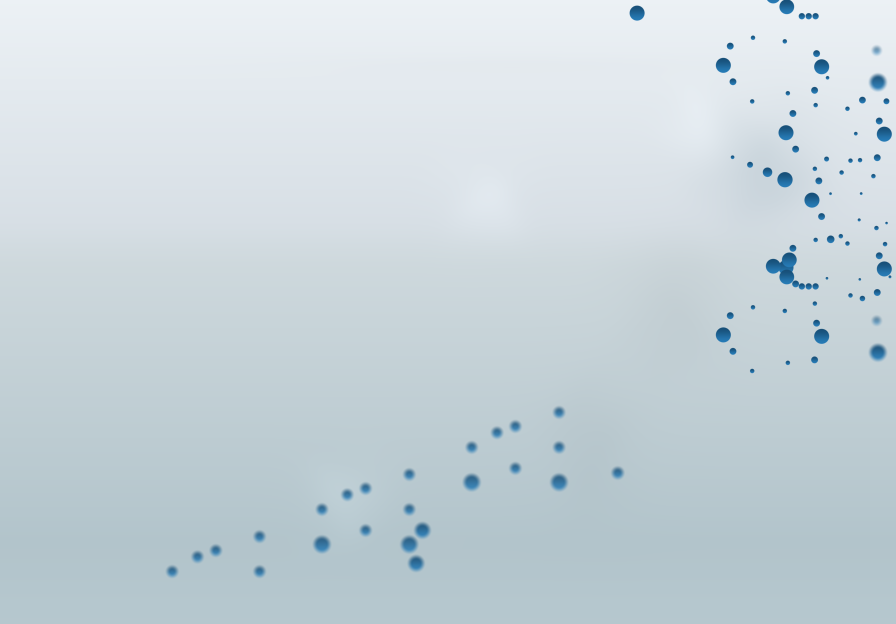
Give the GLSL for this background, as a WebGL 2 fragment shader.

```glsl
#version 300 es
precision highp float;
// Pale blue-grey mist with sharp blue drops at the right and blurred ones below.
uniform vec2 u_resolution;
out vec4 fragColor;

// Lengths are in canvas heights.
const float PI = 3.14159265;
const vec3 SKY_TOP = vec3(0.925, 0.945, 0.96);
const vec3 SKY_MID = vec3(0.845, 0.875, 0.9);
const vec3 SKY_LOW = vec3(0.81, 0.85, 0.867);
const vec3 SKY_BASE = vec3(0.7, 0.77, 0.797);
const vec3 DROP_DARK = vec3(0.09, 0.31, 0.47);
const vec3 DROP_LIGHT = vec3(0.15, 0.48, 0.71);
const vec2 SPRAY_START = vec2(1.236, 0.891);
const float SPRAY_BEND = 0.142;
const float SPRAY_STEP = 0.108;
const vec2 SPRAY_SIZE = vec2(0.084, 0.05);
const vec2 TRAIL_START = vec2(0.346, 0.084);
const vec2 TRAIL_STEP = vec2(0.24, 0.0995);
const vec2 TRAIL_SIZE = vec2(0.07, 0.056);
const float REPEAT_HEIGHT = 0.433;
const float BLUR = 0.005;
const float SPECK_CELL = 0.045;

vec2 hash2(vec2 cell) {
    vec3 h = fract(cell.xyx * vec3(0.1031, 0.103, 0.0973));
    h += dot(h, h.yzx + 33.33);
    return fract((h.xx + h.yz) * h.zy);
}

float haze(vec2 p, vec2 centre, vec2 size) {
    vec2 q = (p - centre) / size;
    return exp(-dot(q, q));
}

// Shaded disc, darker at its top.
void drop(inout vec3 colour, vec2 p, vec2 centre, float radius, float soft, float strength) {
    vec2 q = p - centre;
    float edge = max(soft, 0.7 / u_resolution.y);
    float cover = 1.0 - smoothstep(-edge, edge, length(q) - radius);
    vec3 tint = mix(DROP_LIGHT, DROP_DARK, smoothstep(-1.0, 1.0, q.y / radius));
    colour = mix(colour, tint, cover * strength);
}

vec3 background(vec2 p) {
    vec3 c = mix(SKY_BASE, SKY_LOW, clamp((p.y - 0.14) / 0.45, 0.0, 1.0));
    c = mix(c, SKY_MID, smoothstep(0.57, 0.66, p.y));
    c = mix(c, SKY_TOP, clamp((p.y - 0.65) / 0.35, 0.0, 1.0));
    c += 0.012 * smoothstep(0.12, 0.0, p.y);

    // Broad light and dark patches of mist.
    vec2 w = p + 0.008 * sin(p.yx * 37.0 + 2.0 * sin(p * 23.0));
    c += 0.03 * haze(w, vec2(0.775, 0.675), vec2(0.055, 0.06));
    c += 0.025 * haze(w, vec2(1.12, 0.8), vec2(0.05, 0.05));
    c += 0.03 * haze(w, vec2(0.555, 0.2), vec2(0.06, 0.06));
    c -= vec3(0.07, 0.055, 0.05) * haze(w, vec2(1.225, 0.73), vec2(0.085, 0.085));
    c -= 0.025 * haze(w, vec2(1.08, 0.51), vec2(0.08, 0.1));
    c -= 0.018 * haze(w, vec2(0.95, 0.29), vec2(0.07, 0.1));
    c -= 0.008 * haze(p, vec2(0.82, 0.895), vec2(0.32, 0.016));
    return c;
}

// Bent column of flattened rings, with large drops at the ring ends.
void spray(inout vec3 c, vec2 p) {
    for (int i = 0; i < 5; i++) {
        float n = float(i);
        vec2 centre = SPRAY_START + vec2(SPRAY_BEND * sin(n * PI / 4.0), -SPRAY_STEP * n);
        for (int k = 0; k < 10; k++) {
            float a = float(k) * PI / 5.0;
            vec2 jitter = 0.016 * (hash2(vec2(k, 7)) - 0.5);
            float radius = 0.0035 + 0.0085 * pow(abs(cos(a)), 7.0);
            drop(c, p, centre + SPRAY_SIZE * vec2(cos(a), sin(a)) + jitter, radius, 0.0, 1.0);
        }
    }
    // Tapering line that leaves the column to the left.
    for (int k = 0; k < 4; k++) {
        float n = float(k);
        drop(c, p, vec2(1.258, 0.712) + n * vec2(-0.028, 0.012), 0.0122 * pow(0.62, n), 0.0, 1.0);
    }
    // Trefoils and blurred drops, repeated upward.
    for (int j = 0; j < 2; j++) {
        vec2 lift = vec2(0.0, REPEAT_HEIGHT * float(j));
        for (int k = 0; k < 3; k++) {
            float a = 0.9 + float(k) * PI / 1.5;
            drop(c, p, vec2(1.255, 0.571) + lift + 0.016 * vec2(cos(a), sin(a)), 0.0118, 0.0, 1.0);
            drop(c, p, vec2(1.285 + 0.011 * float(k), 0.541) + lift, 0.005, 0.0, 1.0);
        }
        drop(c, p, vec2(1.407, 0.435) + lift, 0.012, BLUR, 0.95);
        drop(c, p, vec2(1.405, 0.486) + lift, 0.006, BLUR, 0.6);
    }
}

// Fine cellular specks among the larger drops.
void specks(inout vec3 c, vec2 p) {
    vec2 cell = floor(p / SPECK_CELL);
    vec2 h = hash2(cell);
    vec2 centre = (cell + 0.25 + 0.5 * h) * SPECK_CELL;
    float inside = step(1.31, centre.x) * step(0.52, centre.y) * step(centre.y, 0.9);
    drop(c, p, centre, 0.002 + 0.005 * h.y * h.y, 0.0, inside * step(0.35, h.x));
}

// Rising row of blurred, squarish rings; the first is only an upper half.
void trail(inout vec3 c, vec2 p) {
    for (int i = 0; i < 3; i++) {
        for (int k = 0; k < 8; k++) {
            float a = float(k) * PI / 4.0;
            vec2 d = clamp(1.42 * vec2(cos(a), sin(a)), -1.0, 1.0);
            d.y *= 1.0 - 0.4 * smoothstep(0.9, 1.0, abs(sin(a)));
            d *= k == 3 ? 0.42 : 1.0;
            float radius = 0.0075 + 0.0045 * step(0.9, abs(d.x * d.y)) * step(d.y, 0.0);
            float shown = (i == 0 && d.y < -0.1) ? 0.0 : 0.85;
            drop(c, p, TRAIL_START + float(i) * TRAIL_STEP + TRAIL_SIZE * d, radius, BLUR, shown);
        }
    }
    for (int k = 0; k < 2; k++)
        drop(c, p, vec2(0.677 - 0.01 * float(k), 0.15 - 0.053 * float(k)), 0.011, BLUR, 0.9);
}

void main() {
    vec2 p = gl_FragCoord.xy / u_resolution.y;
    vec3 colour = background(p);
    specks(colour, p);
    spray(colour, p);
    trail(colour, p);
    drop(colour, p, vec2(1.021, 0.979), 0.012, 0.0, 1.0);
    drop(colour, p, vec2(0.99, 0.242), 0.008, BLUR, 0.85);
    fragColor = vec4(colour, 1.0);
}
```
